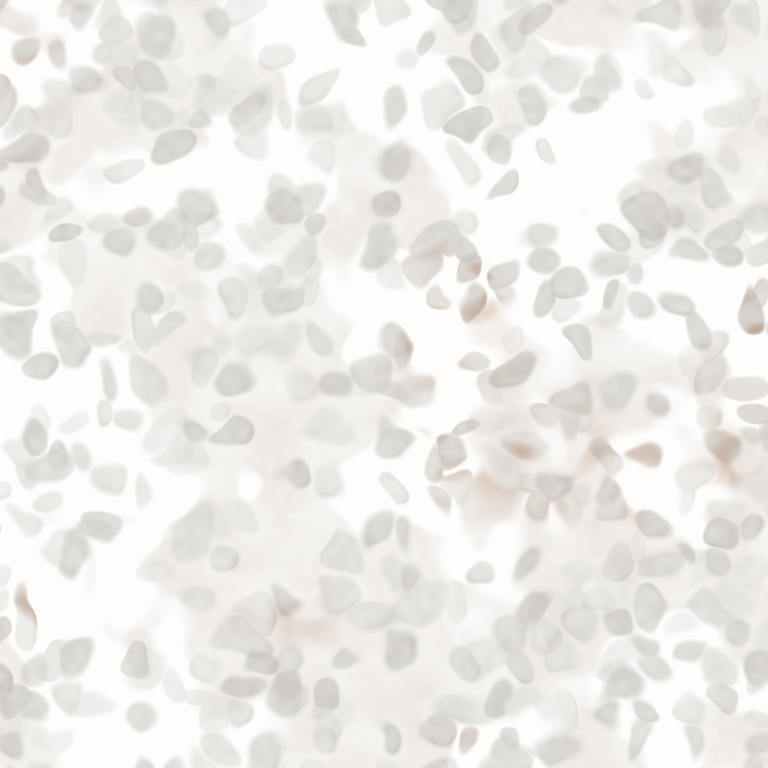
Give the GLSL for this texture, as a Shadertoy shader.

```glsl
// Pale stained tissue: soft greyish cells clumped over a thin warm film,
// with white gaps and a few brown stains. Two jittered grids of warped discs
// and layered value noise give an absorbance subtracted from white paper.

const vec3 PAPER = vec3(0.995, 0.994, 0.990);
// Light absorbed per channel by each material
const vec3 CELL_TINT = vec3(0.96, 1.00, 1.10);
const vec3 FILM_TINT = vec3(0.82, 1.00, 1.17);
const vec3 BROWN_TINT = vec3(0.60, 1.00, 1.22);

const float COARSE_GRID = 17.0;    // cells across the canvas, large layer
const float FINE_GRID = 21.0;      // cells across the canvas, small layer
const float FILM_SCALE = 8.0;
const float WARP_SCALE = 26.0;
const float WARP_AMOUNT = 0.026;
const float MOTTLE_SCALE = 85.0;
const float MOTTLE_AMOUNT = 0.30;
const float RIM_DARKNESS = 0.065;
const float BROWN_DARKNESS = 0.20;
const vec2 CELL_DARKNESS = vec2(0.045, 0.145);
const vec2 FILM_DARKNESS = vec2(0.030, 0.085);
const vec2 CELL_CHANCE = vec2(0.30, 0.72);   // in gaps, in film

vec2 hash22(vec2 p) {
    vec3 q = fract(p.xyx * vec3(0.1031, 0.1030, 0.0973));
    q += dot(q, q.yzx + 33.33);
    return fract((q.xx + q.yz) * q.zy);
}

float valueNoise(vec2 p) {
    vec2 i = floor(p);
    vec2 f = fract(p);
    f = f * f * (3.0 - 2.0 * f);
    float low = mix(hash22(i).x, hash22(i + vec2(1, 0)).x, f.x);
    float high = mix(hash22(i + vec2(0, 1)).x, hash22(i + vec2(1, 1)).x, f.x);
    return mix(low, high, f.y);
}

float layeredNoise(vec2 p) {
    float sum = 0.0;
    float weight = 0.53;
    for (int octave = 0; octave < 3; octave++) {
        sum += weight * valueNoise(p);
        p = mat2(1.6, 1.2, -1.2, 1.6) * p + 17.3;
        weight *= 0.57;
    }
    return sum;
}

float filmCover(vec2 p) {
    return smoothstep(0.43, 0.53, layeredNoise(p * FILM_SCALE + 40.0));
}

// Overlapping absorbers: the darker one wins, the paler one adds a little
float overlay(float a, float b) {
    return max(a, b) + 0.2 * min(a, b);
}

// Darkness of one layer of scattered cells, each shaded towards one side
float cellLayer(vec2 p, float grid, float seed) {
    vec2 q = p * grid;
    vec2 home = floor(q);
    float darkness = 0.0;
    for (int y = -1; y <= 1; y++) {
        for (int x = -1; x <= 1; x++) {
            vec2 id = home + vec2(x, y);
            vec2 place = hash22(id + seed);
            vec2 kind = hash22(id + seed + 71.7);
            vec2 look = hash22(id + seed + 153.1);
            vec2 center = id + 0.5 + 0.7 * (place - 0.5);
            float chance = mix(CELL_CHANCE.x, CELL_CHANCE.y, filmCover(center / grid));
            if (kind.x > chance) continue;

            // Stretched disc in a random direction
            float angle = 6.2832 * look.x;
            vec2 axis = vec2(cos(angle), sin(angle));
            vec2 offset = q - center;
            float stretch = mix(1.0, 1.35, look.y);
            vec2 local = vec2(dot(offset, axis) / stretch,
                              dot(offset, vec2(-axis.y, axis.x)) * stretch);
            float radius = mix(0.33, 0.50, kind.y);
            float dist = length(local);
            float softness = mix(0.06, 0.17, fract(look.y * 7.3));
            float mask = 1.0 - smoothstep(radius - softness, radius + 0.6 * softness, dist);

            // Darker crescent, mostly on the lower side
            vec2 shadeSide = normalize(axis + vec2(0.4, -0.9));
            float side = max(dot(offset, shadeSide) / radius, 0.0);
            float rim = RIM_DARKNESS * side * smoothstep(0.3, 1.0, dist / radius);
            float depth = mix(CELL_DARKNESS.x, CELL_DARKNESS.y, fract(place.x * 13.7));
            darkness = overlay(darkness, mask * (depth + rim * fract(place.y * 9.1)));
        }
    }
    return darkness;
}

void mainImage(out vec4 fragColor, in vec2 fragCoord) {
    vec2 uv = fragCoord / iResolution.y;

    // Warp makes the outlines irregular
    vec2 wobble = vec2(valueNoise(uv * WARP_SCALE), valueNoise(uv * WARP_SCALE + 57.0)) - 0.5;
    vec2 p = uv + WARP_AMOUNT * wobble;

    // Film and cells
    float cover = filmCover(p);
    float film = cover * mix(FILM_DARKNESS.x, FILM_DARKNESS.y, valueNoise(p * 22.0 + 9.0));
    float cells = overlay(cellLayer(p, COARSE_GRID, 3.0), cellLayer(p + 0.37, FINE_GRID, 211.0));
    float mottle = 1.0 + MOTTLE_AMOUNT * (valueNoise(uv * MOTTLE_SCALE) - 0.5);
    film *= 1.0 - 0.6 * smoothstep(0.0, 0.08, cells);

    // Brown stain: broad warm areas with small streaks inside
    float area = smoothstep(0.58, 0.92, valueNoise(uv * 5.0 + 23.0));
    float streak = smoothstep(0.45, 0.95, valueNoise(mat2(20, 14, -26, 30) * p));
    float tissue = max(cover, smoothstep(0.02, 0.08, cells));
    float brown = BROWN_DARKNESS * area * tissue * (0.12 + 0.88 * streak);

    vec3 absorbed = mottle * (cells * CELL_TINT + film * FILM_TINT) + brown * BROWN_TINT;
    fragColor = vec4(clamp(PAPER - absorbed, 0.0, 1.0), 1.0);
}
```
